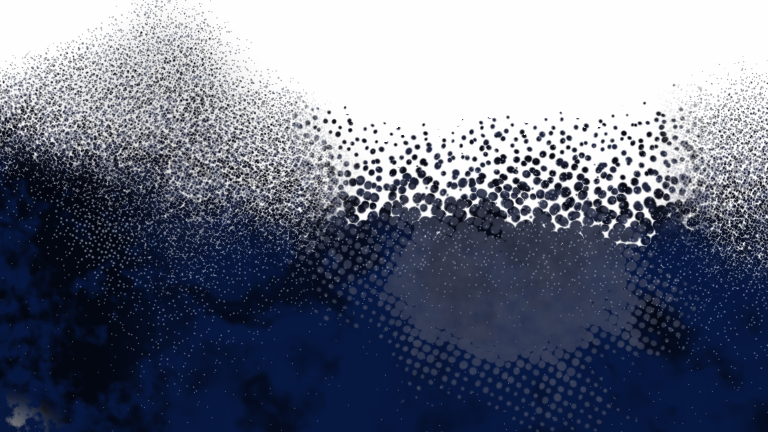
Give the GLSL for this background, as a Shadertoy shader.

```glsl
// Draws navy ink dissolving upward into white through scattered halftone dots.

float hash(vec2 p) {
    return fract(sin(dot(p, vec2(127.1, 311.7))) * 43758.5453);
}

float noise(vec2 p) {
    vec2 i = floor(p), f = fract(p);
    f = f * f * (3.0 - 2.0 * f);
    return mix(mix(hash(i), hash(i + vec2(1, 0)), f.x),
               mix(hash(i + vec2(0, 1)), hash(i + vec2(1, 1)), f.x), f.y);
}

float fbm(vec2 p) {
    float sum = 0.0, amp = 0.5;
    for (int i = 0; i < 5; i++) {
        sum += amp * noise(p);
        p = mat2(1.6, 1.2, -1.2, 1.6) * p + 7.3;
        amp *= 0.5;
    }
    return sum;
}

float bell(float x, float center, float width) {
    float d = (x - center) / width;
    return exp(-d * d);
}

// Coverage of a jittered dot grid; dots grow and merge as density nears one
float dots(vec2 p, float cells, float density, float jitter) {
    float t = clamp(density, 0.0, 1.0);
    float radius = 0.48 * sqrt(t) + 0.55 * t * t * t;
    vec2 q = mat2(0.88, 0.48, -0.48, 0.88) * p * cells;
    float dist = 9.0;
    for (int j = -1; j <= 1; j++)
    for (int i = -1; i <= 1; i++) {
        vec2 cell = floor(q) + vec2(i, j);
        float h = hash(cell);
        vec2 offset = vec2(hash(cell + 17.3), hash(cell + 41.9)) - 0.5;
        vec2 d = q - cell - 0.5 - jitter * offset;
        d *= 1.0 + 0.25 * vec2(offset.y, -offset.x);
        float r = radius * (0.7 + 0.55 * h) - step(t * 5.0, hash(cell + 5.7));
        dist = min(dist, length(d) - r);
    }
    float soft = 0.75 * cells / iResolution.y + 0.05;
    return 1.0 - smoothstep(-soft, soft, dist);
}

void mainImage(out vec4 fragColor, in vec2 fragCoord) {
    vec2 p = fragCoord / iResolution.y;
    float u = fragCoord.x / iResolution.x;
    float y = p.y;

    // Band in which the ink breaks up
    float top = 0.74 + 0.33 * bell(u, 0.22, 0.14) + 0.14 * smoothstep(0.75, 1.0, u)
              + 0.1 * (1.0 - smoothstep(0.0, 0.15, u));
    float bottom = 0.43 - 0.05 * bell(u, 0.24, 0.08)
                 + 0.17 * (1.0 - smoothstep(0.0, 0.2, u)) - 0.08 * smoothstep(0.7, 1.0, u);
    float depth = (top - y) / (top - bottom);
    float cloud = fbm(p * 7.0);
    float density = depth + (cloud - 0.5) * 0.4 * smoothstep(-0.1, 0.2, depth);

    // Coarse dots in the middle, fine grain at the sides
    vec2 warped = p + 0.018 * vec2(noise(p * 6.0), noise(p * 6.0 + 31.0));
    float coarseSide = smoothstep(0.36, 0.46, u + 0.1 * (cloud - 0.5))
                     * (1.0 - smoothstep(0.84, 0.95, u));
    float coarse = dots(warped, 46.0, density, 0.85);
    float fine = mix(dots(warped, 150.0, density * 0.9, 0.8),
                     dots(warped, 82.0, density, 0.75), 0.45);
    float ink = mix(fine, coarse, coarseSide);
    float spots = dots(p + 3.0, 40.0, 0.04 * smoothstep(0.2, 0.6, depth), 0.9);
    ink = max(ink, 0.85 * spots);
    ink = max(ink, smoothstep(0.9, 1.15, density));

    // Swirling navy body, blacker along the breakup and at the lower left
    vec2 swirl = vec2(fbm(p * 4.0 + 2.0), fbm(p * 4.0 + 9.0));
    float smoke = fbm(p * 3.0 + 3.0 * swirl);
    vec3 navy = mix(vec3(0.012, 0.03, 0.08), vec3(0.025, 0.09, 0.25), smoothstep(0.28, 0.62, smoke));
    float grit = fbm(p * 38.0);
    float shade = (1.0 - smoothstep(0.12, 0.3, u)) * smoothstep(0.35, 0.6, 0.6 * cloud + 0.45 * grit);
    navy = mix(navy, vec3(0.01, 0.015, 0.035), 0.85 * shade);
    vec3 edgeInk = mix(vec3(0.04, 0.045, 0.08), vec3(0.13, 0.15, 0.24), smoothstep(0.35, 0.65, grit));
    vec3 body = mix(edgeInk, navy, smoothstep(0.55, 1.05, density));

    // Grey halftone veil over the lower middle
    vec2 v = (p - vec2(1.15, 0.35)) / vec2(0.47, 0.29);
    v.y += 0.2 * v.x;
    float veil = 1.0 - smoothstep(0.2, 1.15, length(v) + 0.9 * (cloud - 0.5));
    float veilDots = dots(warped + 5.0, 45.0, 0.95 * veil, 0.3);
    body = mix(body, vec3(0.28, 0.3, 0.38), (0.5 + 0.35 * grit) * veilDots);

    // Pale specks left in the ink, and grit in the lower left corner
    float speckZone = 0.09 * (1.0 - smoothstep(1.0, 1.6, depth)) + 0.012
                    + 0.12 * bell(length(p - vec2(0.24, 0.46)), 0.0, 0.09);
    float specks = dots(p + 8.0, 95.0, speckZone, 0.6);
    body = mix(body, vec3(0.6, 0.65, 0.75), 0.65 * specks);
    float corner = 1.0 - smoothstep(0.0, 0.14, length(p * vec2(0.8, 1.3)));
    body = mix(body, vec3(0.5), corner * smoothstep(0.4, 0.6, grit));

    vec3 paper = vec3(0.995) - 0.12 * bell(u, 0.2, 0.16) * smoothstep(0.05, 0.4, depth);
    fragColor = vec4(mix(paper, body, ink), 1.0);
}
```
